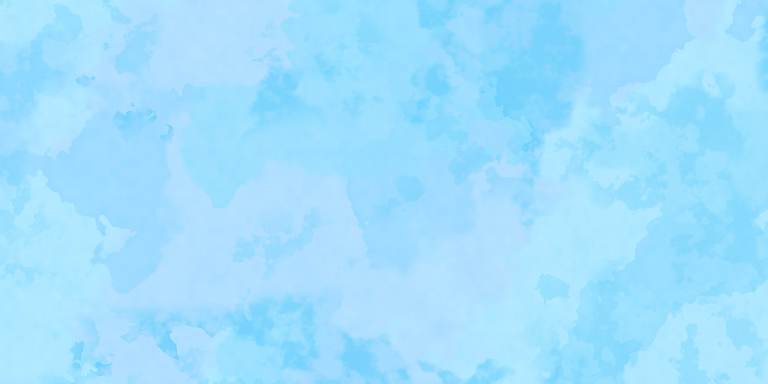
This texture is drawn by a WebGL 2 fragment shader. Its source:

```glsl
#version 300 es
precision highp float;
// Pale blue watercolour: overlapping washes with ragged, partly bleeding edges.

#define WASH_SCALE 2.7
#define BLOOM_SCALE 5.0
#define WASH_LEVEL 0.580
#define BLOOM_LEVEL 0.545
#define EDGE_CRISP 0.010
#define EDGE_BLEED 0.090
#define WARP 0.14
#define GRAIN 0.024
#define PERIWINKLE vec3(0.695, 0.875, 1.0)
#define ICE vec3(0.685, 0.908, 1.0)
#define SKY vec3(0.605, 0.855, 1.0)
#define DEEP vec3(0.430, 0.815, 0.985)

uniform vec2 u_resolution;
out vec4 fragColor;

float hash(vec2 cell) {
    vec3 q = fract(vec3(cell.xyx) * 0.1031);
    q += dot(q, q.yzx + 33.33);
    return fract((q.x + q.y) * q.z);
}

float noise(vec2 p) {
    vec2 i = floor(p), f = fract(p);
    f = f * f * f * (f * (f * 6.0 - 15.0) + 10.0);
    float low = mix(hash(i), hash(i + vec2(1, 0)), f.x);
    float high = mix(hash(i + vec2(0, 1)), hash(i + vec2(1, 1)), f.x);
    return mix(low, high, f.y);
}

float fbm(vec2 p) {
    const mat2 turn = mat2(1.6, 1.2, -1.2, 1.6);
    float sum = 0.0, weight = 0.5, total = 0.0;
    for (int i = 0; i < 6; i++) {
        sum += weight * noise(p);
        total += weight;
        weight *= 0.52;
        p = turn * p + 17.3;
    }
    return sum / total;
}

// Pigment of one wash: edge softness varies, with a faint dark rim where crisp.
float wash(vec2 p, float scale, float level, float seed) {
    vec2 q = p * scale + seed;
    float depth = fbm(q) - level;
    float bleed = smoothstep(0.42, 0.72, noise(p * 3.4 + seed * 1.7));
    float cover = smoothstep(0.0, mix(EDGE_CRISP, EDGE_BLEED, bleed), depth);
    float rim = (1.0 - bleed) * exp(-max(depth, 0.0) * 45.0);
    return cover * (0.80 + 0.35 * rim);
}

void main() {
    vec2 p = gl_FragCoord.xy / u_resolution.y;

    // Warped paper coordinates give the lobed outlines
    vec2 bend = vec2(fbm(p * 3.0 + 41.0), fbm(p * 3.0 + 73.0)) - 0.5;
    vec2 w = p + WARP * bend;
    float mottle = fbm(p * 14.0 + 9.0);
    float speckle = fbm(p * 40.0 + 57.0);
    float granules = smoothstep(0.36, 0.62, 0.55 * mottle + 0.45 * speckle);

    // Ground: two pale tints meeting in soft and crisp borders
    float tint = fbm(w * 1.8 + 5.0);
    float border = mix(0.012, 0.08, noise(p * 2.7 + 21.0));
    vec3 color = mix(PERIWINKLE, ICE, smoothstep(-border, border, tint - 0.515));

    // Broad sky and aqua washes
    float sky = wash(w, WASH_SCALE, WASH_LEVEL, 13.0);
    float aqua = wash(w, WASH_SCALE * 1.2, WASH_LEVEL + 0.01, 37.0);
    vec3 aquaTint = SKY + vec3(-0.015, 0.020, -0.005);
    color = mix(color, SKY, sky * (0.60 + 0.8 * mottle));
    color = mix(color, aquaTint, aqua * (0.55 + 0.8 * mottle));

    // Small deep blooms, broken up by granulating pigment
    float cluster = smoothstep(0.42, 0.60, noise(p * 2.3 + 63.0));
    float bloom = wash(w, BLOOM_SCALE, BLOOM_LEVEL, 91.0) * cluster;
    color = mix(color, DEEP, bloom * (0.22 + 0.78 * granules));

    // Thin ragged stains scattered around the blooms
    float stain = smoothstep(0.47, 0.64, fbm(w * 3.4 + 119.0));
    float crumbs = smoothstep(0.50, 0.58, 0.7 * mottle + 0.3 * speckle);
    color = mix(color, DEEP, 0.42 * stain * crumbs);

    // Paper grain, strongest in red
    float grain = (speckle - 0.5) + 0.6 * (mottle - 0.5);
    color += GRAIN * grain * vec3(2.4, 1.0, 0.2);
    fragColor = vec4(clamp(color, 0.0, 1.0), 1.0);
}
```
